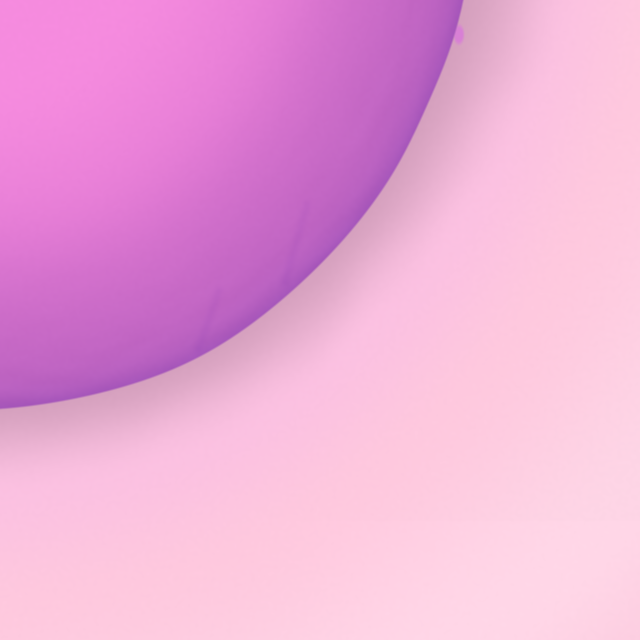
A Shadertoy shader for this background:

```glsl
// A glossy violet ball fills the upper left over a soft pink backdrop.
// One signed distance to its slightly uneven rim drives the body shading,
// the cast shadow and the backdrop glow; gradient noise adds faint grain.

const vec2 BALL_CENTER = vec2(-0.060, 1.159);
const float BALL_RADIUS = 0.800;

const vec3 BODY_LIGHT = vec3(0.962, 0.545, 0.872);
const vec3 BODY_MID   = vec3(0.888, 0.480, 0.832);
const vec3 BODY_DEEP  = vec3(0.760, 0.400, 0.764);
const vec3 RIM_VIOLET = vec3(0.630, 0.325, 0.725);
const vec3 BEAD_PINK  = vec3(0.850, 0.480, 0.850);

const vec3 SHADOW_MAUVE = vec3(0.825, 0.620, 0.735);
const vec3 PINK_COOL    = vec3(0.985, 0.755, 0.882);
const vec3 PINK_WARM    = vec3(0.996, 0.785, 0.870);
const vec3 PINK_PALE    = vec3(0.994, 0.834, 0.900);
const vec3 PINK_CORNER  = vec3(0.984, 0.800, 0.875);

float bump(float x, float center, float width) {
    float t = (x - center) / width;
    return exp(-t * t);
}

vec2 hashGradient(vec2 cell) {
    vec2 h = vec2(dot(cell, vec2(127.1, 311.7)), dot(cell, vec2(269.5, 183.3)));
    return 2.0 * fract(sin(h) * 43758.5) - 1.0;
}

float gradientNoise(vec2 p) {
    vec2 i = floor(p), f = fract(p);
    vec2 u = f * f * f * (f * (f * 6.0 - 15.0) + 10.0);
    vec2 e = vec2(0.0, 1.0);
    float low = mix(dot(hashGradient(i), f),
                    dot(hashGradient(i + e.yx), f - e.yx), u.x);
    float high = mix(dot(hashGradient(i + e.xy), f - e.xy),
                     dot(hashGradient(i + e.yy), f - e.yy), u.x);
    return mix(low, high, u.y);
}

float segmentDistance(vec2 p, vec2 a, vec2 b) {
    vec2 ab = b - a;
    return length(p - a - ab * clamp(dot(p - a, ab) / dot(ab, ab), 0.0, 1.0));
}

// Signed distance to the rim, negative inside; two gentle swells bend it.
float ballDistance(vec2 p, float angle) {
    float swell = 0.007 * bump(angle, -1.10, 0.20) - 0.004 * bump(angle, -0.42, 0.12);
    return length(p - BALL_CENTER) - BALL_RADIUS - swell;
}

vec3 backdropColor(vec2 p, float dist, float angle) {
    vec3 color = mix(PINK_COOL, PINK_WARM, smoothstep(0.12, 0.32, dist));
    color = mix(color, PINK_PALE, smoothstep(0.28, 0.60, dist));
    color = mix(color, PINK_CORNER, smoothstep(0.62, 0.80, dist));

    // Faint tonal seam on the lower right
    float seam = 1.0 - smoothstep(0.184, 0.188, p.y);
    color += 0.006 * seam * smoothstep(0.35, 0.65, p.x);

    // Cast shadow, wider toward the upper right
    float reach = mix(0.135, 0.185, smoothstep(-0.6, -0.15, angle));
    reach += 0.025 * gradientNoise(vec2(angle * 7.0, dist * 9.0));
    float shade = 1.0 - smoothstep(-0.025, reach, dist);
    return mix(color, SHADOW_MAUVE, shade);
}

vec3 ballColor(vec2 p, float depth, float angle) {
    vec3 color = mix(BODY_DEEP, BODY_MID, smoothstep(0.02, 0.34, depth));
    color = mix(color, BODY_LIGHT, smoothstep(0.18, 0.52, depth));

    // Violet rim, then streaks that follow the curve
    float rim = exp(-max(depth, 0.0) / 0.026);
    color = mix(color, RIM_VIOLET, 0.90 * rim);
    float streak = gradientNoise(vec2(angle * 8.0, depth * 45.0));
    color += 0.022 * streak * exp(-depth * 9.0);

    // Soft creases near the lower right
    float crease = bump(segmentDistance(p, vec2(0.480, 0.68), vec2(0.445, 0.56)), 0.0, 0.007);
    crease += bump(segmentDistance(p, vec2(0.342, 0.545), vec2(0.310, 0.455)), 0.0, 0.007);
    return color - 0.022 * crease * vec3(1.0, 0.8, 0.3);
}

void mainImage(out vec4 fragColor, in vec2 fragCoord) {
    vec2 p = fragCoord / iResolution.xy;
    float pixel = 1.0 / min(iResolution.x, iResolution.y);
    vec2 fromCenter = p - BALL_CENTER;
    float angle = atan(fromCenter.y, fromCenter.x);
    float dist = ballDistance(p, angle);

    vec3 color = backdropColor(p, max(dist, 0.0), angle);

    // Small bead resting against the rim
    float bead = length((p - vec2(0.717, 0.946)) / vec2(0.009, 0.017));
    color = mix(color, BEAD_PINK, 0.85 * (1.0 - smoothstep(0.55, 1.15, bead)));

    float softness = max(1.2 * pixel, 0.0022);
    float cover = 1.0 - smoothstep(-softness, softness, dist);
    color = mix(color, ballColor(p, max(-dist, 0.0), angle), cover);

    // Fine surface grain
    color += 0.006 * gradientNoise(p * 110.0);
    fragColor = vec4(clamp(color, 0.0, 1.0), 1.0);
}
```
